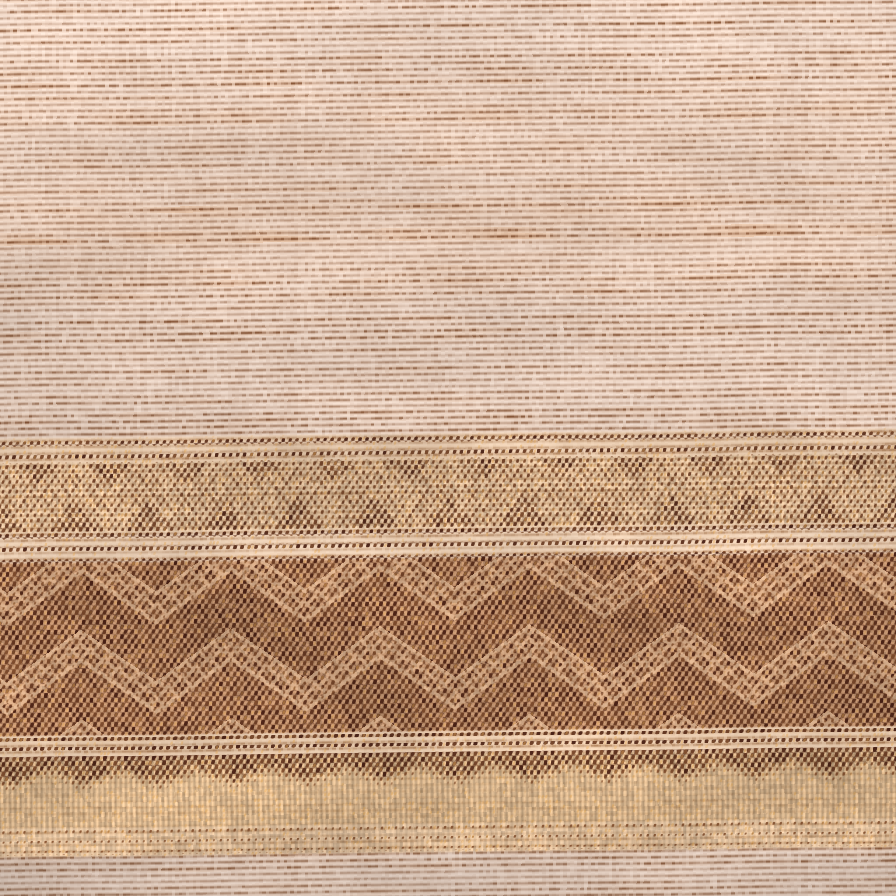
This texture is drawn by a Shadertoy shader. Its source:

```glsl
// Pale handwoven cloth crossed by a gold and brown brocade border with chevrons.
#define ROWS 144.0
#define PICKS 184.0
#define FLOATS 128.0
#define TILT 0.012
#define CHEVRON 0.16667
#define CHEVRON_DROP 0.058
#define CHEVRON_GAP 0.1
#define RIBBON 0.034
#define CREAM vec3(0.925, 0.845, 0.79)
#define GOLD vec3(0.90, 0.74, 0.54)
#define BROWN vec3(0.50, 0.30, 0.17)
#define UMBER vec3(0.22, 0.07, 0.04)

const float TAU = 6.2831853;
const float MOTIF = CHEVRON * 0.5;

float hash(vec2 p) { return fract(sin(dot(p, vec2(12.99, 78.23))) * 43758.5); }

// 0 at multiples of the period, 1 halfway between them
float triangle(float x, float period) { return 1.0 - abs(fract(x / period) - 0.5) * 2.0; }

float band(float v, float top, float bottom) {
    const float soft = 0.002;
    return smoothstep(top - soft, top + soft, v) * (1.0 - smoothstep(bottom - soft, bottom + soft, v));
}

float line(float d, float width) { return 1.0 - smoothstep(width * 0.3, width, abs(d)); }

// Distance to the nearest multiple of a step
float nearest(float x, float stepSize) { return (fract(x / stepSize + 0.5) - 0.5) * stepSize; }

float clouds(vec2 p) {
    float sum = 0.0, gain = 0.5;
    for (int i = 0; i < 4; i++) {
        sum += gain * sin(p.x + 1.7 * sin(p.y)) * sin(p.y + 1.3 * sin(p.x * 0.7));
        p = mat2(1.6, -1.1, 1.1, 1.6) * p + 2.3;
        gain *= 0.6;
    }
    return sum;
}

// Plain weave: bright weft rows with dotted shadows between them
vec3 plainCloth(vec2 p) {
    float y = p.y * ROWS, row = floor(y + 0.5), column = floor(p.x * 256.0);
    float tone = hash(vec2(row, 3.0));
    float gap = pow(0.5 + 0.5 * cos(TAU * y), 1.7);
    float grain = hash(vec2(column, row));
    float slub = 0.5 + 0.25 * (sin(p.x * (9.0 + 16.0 * tone) + 50.0 * tone) + sin(p.x * 47.0 + 90.0 * tone));
    float shade = gap * (0.16 + 0.55 * grain * (0.5 + tone) + 0.18 * slub);
    shade += 0.05 * (hash(vec2(column, 9.0)) - 0.3) + 0.10 * (hash(vec2(column, floor(y * 2.0) + 400.0)) - 0.5);
    vec3 c = mix(CREAM, vec3(0.57, 0.40, 0.29), shade);

    // warm streaks, strongest in belts across the upper half
    float belt = exp(-pow((p.y - 0.26) / 0.06, 2.0)) + 0.6 * exp(-pow((p.y - 0.14) / 0.05, 2.0));
    float warmth = slub * tone * (0.30 + 0.45 * belt) + 0.10 * belt;
    c *= mix(vec3(1.0), vec3(0.96, 0.87, 0.77), warmth);

    // uneven light: pale top, dull left edge and foot
    float light = 1.01 + 0.05 * clouds(vec2(p.x * 7.0, p.y * 19.0));
    light += 0.05 * exp(-6.0 * p.y) - 0.07 * exp(-7.0 * p.x) * smoothstep(0.1, 0.4, p.y);
    light -= 0.07 * smoothstep(0.94, 0.97, p.y);
    return c * light;
}

// Pale lattice ribbons folded into chevrons
float chevrons(vec2 p) {
    float fold = CHEVRON_DROP * triangle(p.x - 0.091, CHEVRON);
    float s = mod(p.y - 0.604 - fold, CHEVRON_GAP);
    float inside = band(s, 0.0, RIBBON);
    float rails = max(line(s - 0.002, 0.0042), line(s - RIBBON, 0.0042));
    float lattice = max(line(s - RIBBON * 0.5, 0.0038), line(nearest(p.y + fold, 0.021), 0.0038));
    return max(rails * 0.9, inside * (0.08 + 0.65 * lattice));
}

// Small fans hanging from the top over triangles standing on the base
float fans(vec2 p) {
    float t = triangle(p.x, MOTIF);
    float standing = smoothstep(-0.012, 0.012, p.y - 0.553 - 0.044 * (1.0 - t) * 0.0 - 0.050 * t);
    float hanging = smoothstep(-0.010, 0.010, 0.510 + 0.036 * t - p.y);
    float lozenges = max(line(nearest(p.y + 0.05 * t, 0.017), 0.007), line(nearest(p.y - 0.05 * t, 0.017), 0.007));
    return max(0.45 * max(standing, hanging), 0.15 + 0.18 * lozenges);
}

// Dark dotted lines alternating with pale ones
float stripes(float v, float first, float pitch) {
    return smoothstep(-0.2, 0.9, cos(TAU * (v - first) / pitch));
}

void mainImage(out vec4 fragColor, in vec2 fragCoord) {
    vec2 p = fragCoord / iResolution.xy;
    p = vec2(p.x, 1.0 - p.y + TILT * p.x);
    p += vec2(0.0006, 0.0003) * vec2(sin(p.y * 37.0 + 3.0 * p.x), sin(p.x * 17.0 + 2.0 * sin(p.x * 7.0)));

    // zones of the border, from top to bottom
    float edging = band(p.y, 0.490, 0.518);
    float frieze = band(p.y, 0.518, 0.595);
    float divider = band(p.y, 0.595, 0.629);
    float field = band(p.y, 0.629, 0.822);
    float lower = band(p.y, 0.822, 0.848);
    float teeth = band(p.y, 0.848, 0.925);
    float hem = band(p.y, 0.925, 0.957);

    float pale = field * chevrons(p);
    float toothEdge = 0.862 + 0.016 * triangle(p.x + 0.03, MOTIF);
    float tooth = 1.0 - smoothstep(toothEdge - 0.010, toothEdge + 0.010, p.y);
    float cover = edging * 0.46 * stripes(p.y, 0.496, 0.0145) + frieze * fans(p)
        + divider * 0.48 * stripes(p.y, 0.599, 0.0145) + field * 0.48 * (1.0 - 0.75 * pale)
        + lower * 0.60 * stripes(p.y, 0.826, 0.0105) + teeth * mix(0.05, 0.50, tooth)
        + hem * 0.20 * stripes(p.y, 0.930, 0.0115);

    // ground threads: cream in the stripes, gold in the motifs, tan in the field
    vec3 color = plainCloth(p);
    float gilt = frieze * 0.55 + teeth * 0.75 + edging * 0.35 + divider * 0.30 + hem * 0.55 + lower * 0.35;
    color = mix(color, GOLD, gilt);
    color = mix(color, mix(vec3(0.75, 0.56, 0.41), vec3(0.83, 0.67, 0.53), pale), field * 0.9);
    float warp = 0.5 + 0.5 * cos(TAU * p.x * 170.0);
    float fleck = hash(floor(vec2(p.x * 256.0, p.y * PICKS)));
    color *= 1.0 - 0.17 * warp * (teeth + 0.4 * frieze + 0.5 * hem);
    color *= 1.0 + 0.16 * (fleck - 0.5) * (frieze + teeth + field + hem);

    // staggered slanting floats, sized by the cover of each zone
    vec2 stitch = vec2(p.x * FLOATS * 2.0, p.y * PICKS);
    vec2 cell = floor(stitch + 0.5);
    stitch.x += 0.35 * (stitch.y - cell.y);
    float weave = cos(0.5 * TAU * stitch.x) * cos(0.5 * TAU * stitch.y);
    float chance = hash(cell);
    float threshold = 1.0 - 2.0 * cover + 0.35 * (chance - 0.5);
    float knot = smoothstep(threshold - 0.55, threshold + 0.55, weave) * smoothstep(0.01, 0.15, cover);
    vec3 thread = mix(BROWN, UMBER, (0.10 + 0.85 * hash(cell + 7.0)) * smoothstep(0.2, 0.5, cover));
    color = mix(color, thread, knot * 0.92);

    // metallic glints and broad shading along the border
    float border = band(p.y, 0.490, 0.957);
    float glint = smoothstep(0.78, 0.95, chance) * smoothstep(0.1, 0.8, abs(weave));
    color = mix(color, vec3(0.88, 0.66, 0.36), border * 0.45 * glint * (1.0 - pale));
    color *= 1.0 + border * 0.09 * clouds(p * vec2(9.0, 14.0));
    fragColor = vec4(clamp(color, 0.0, 1.0), 1.0);
}
```
